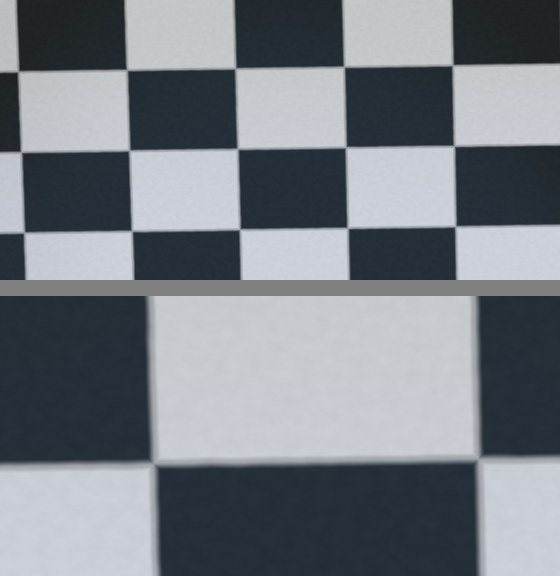
Top, the full canvas; bottom, a detail of the centre.
A Shadertoy shader for this pattern:

```glsl
// Lengths are in canvas heights, measured from the top left.
const vec2 PITCH = vec2(0.3891, 0.2878);
const vec2 OFFSET = vec2(0.0573, 0.2578);
const float COLUMN_LEAN = 0.036;
const float COLUMN_CONVERGE = 0.0045;
const float ROW_SLOPE = 0.0143;

const float DARK_INSET = 0.0027;
const float EDGE_SOFTNESS = 0.005;
const float EDGE_WOBBLE = 0.0012;
const float SEAM_WIDTH = 0.009;
const float SEAM_SHADE = 0.18;

const vec3 LIGHT_TOP = vec3(0.765, 0.777, 0.777);
const vec3 LIGHT_BOTTOM = vec3(0.798, 0.815, 0.858);
const vec3 DARK_NEUTRAL = vec3(0.122, 0.138, 0.142);
const vec3 DARK_COOL = vec3(0.145, 0.185, 0.222);

const vec2 GRAIN_SCALE = vec2(48.0, 62.0);
const float GRAIN_LIGHT = 0.028;
const float GRAIN_DARK = 0.022;

vec2 hashGradient(vec2 cell) {
    vec3 q = fract(vec3(cell.xyx) * vec3(0.1031, 0.1030, 0.0973));
    q += dot(q, q.yzx + 33.33);
    float angle = 6.2832 * fract((q.x + q.y) * q.z);
    return vec2(cos(angle), sin(angle));
}

float gradientNoise(vec2 p) {
    vec2 i = floor(p), f = fract(p);
    vec2 u = f * f * f * (f * (f * 6.0 - 15.0) + 10.0);
    float a = dot(hashGradient(i), f);
    float b = dot(hashGradient(i + vec2(1, 0)), f - vec2(1, 0));
    float c = dot(hashGradient(i + vec2(0, 1)), f - vec2(0, 1));
    float d = dot(hashGradient(i + vec2(1, 1)), f - vec2(1, 1));
    return mix(mix(a, b, u.x), mix(c, d, u.x), u.y);
}

float fractalNoise(vec2 p) {
    float sum = 0.0, amplitude = 0.6;
    for (int octave = 0; octave < 3; octave++) {
        sum += amplitude * gradientNoise(p);
        p = p * 2.03 + 17.0;
        amplitude *= 0.55;
    }
    return sum;
}

// Board coordinates: leaning columns that converge, and sloping rows
vec2 boardCoord(vec2 p) {
    return vec2(
        (p.x - OFFSET.x - COLUMN_LEAN * p.y) / (PITCH.x - COLUMN_CONVERGE * p.y),
        (p.y - OFFSET.y + ROW_SLOPE * p.x) / PITCH.y);
}

void mainImage(out vec4 fragColor, in vec2 fragCoord) {
    vec2 p = vec2(fragCoord.x, iResolution.y - fragCoord.y) / iResolution.y;
    float aspect = iResolution.x / iResolution.y;

    // Distance to the slightly inset dark squares
    vec2 wobble = vec2(gradientNoise(p * 30.0), gradientNoise(p * 30.0 + 51.0));
    vec2 board = boardCoord(p + EDGE_WOBBLE * wobble);
    vec2 cell = floor(board);
    vec2 toBorder = (0.5 - abs(board - cell - 0.5)) * PITCH;
    float border = min(toBorder.x, toBorder.y);
    bool isDark = mod(cell.x + cell.y, 2.0) > 0.5;
    float distanceToDark = DARK_INSET + (isDark ? -border : border);
    float softness = max(EDGE_SOFTNESS, 0.75 / iResolution.y);
    float lightMask = smoothstep(-softness, softness, distanceToDark);

    // Uneven illumination: neutral upper corners, cooler below
    float across = p.x / aspect * 2.0 - 1.0;
    float cool = smoothstep(0.15, 0.85, 0.8 * p.y + 0.5 * (1.0 - across * across));
    vec3 dark = mix(DARK_NEUTRAL, DARK_COOL, cool);
    vec3 light = mix(LIGHT_TOP, LIGHT_BOTTOM, smoothstep(0.0, 0.9, p.y));
    light *= 1.0 - 0.04 * smoothstep(0.5, 1.0, -across);

    // Grey seams and paper grain
    light *= 1.0 - SEAM_SHADE * (1.0 - smoothstep(0.002, SEAM_WIDTH, border));
    float grain = fractalNoise(p * GRAIN_SCALE);
    light += GRAIN_LIGHT * grain;
    dark += GRAIN_DARK * grain;

    fragColor = vec4(mix(dark, light, lightMask), 1.0);
}
```
